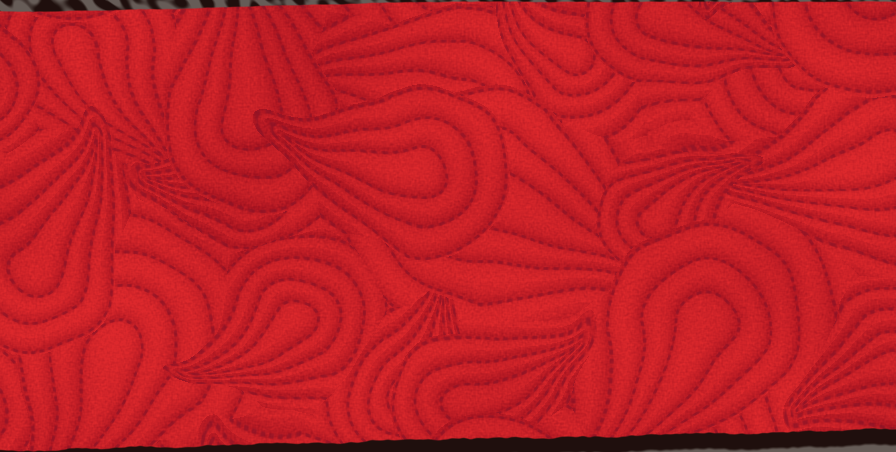
Reproduce this texture procedurally as a WebGL 1 fragment shader.

```glsl
precision highp float;
uniform vec2 u_resolution;

#define CELL 0.35           // spacing of the drop motifs
#define CORE 0.066          // head radius of the innermost drop
#define ECHO 0.074          // gap between echo rows
#define REACH 0.36          // head centre to tip
#define ROWS 2.12           // echo rows that cover the drops below
#define PITCH 0.0225        // stitch length with its gap
#define THREAD 0.0026       // half width of a stitch
#define PUFF 0.016          // softness of the padded relief
#define GRAIN 0.50          // strength of the cloth weave

const vec3 RED = vec3(0.825, 0.143, 0.163);
const vec3 DEEP_RED = vec3(0.665, 0.080, 0.127);
const vec3 STITCH = vec3(0.53, 0.070, 0.150);
const vec3 SHADOW = vec3(0.12, 0.06, 0.05);
const vec3 GREY = vec3(0.40, 0.36, 0.34);
const vec2 LIGHT = vec2(-0.45, 0.89);

vec2 hash2(vec2 p) {
  p = vec2(dot(p, vec2(127.1, 311.7)), dot(p, vec2(269.5, 183.3)));
  return fract(sin(p) * 43758.55);
}

float corner(vec2 cell, vec2 f, vec2 o) {
  return dot(hash2(cell + o) * 2.0 - 1.0, f - o);
}

float gradientNoise(vec2 p) {
  vec2 i = floor(p), f = p - i;
  vec2 u = f * f * (3.0 - 2.0 * f);
  return mix(mix(corner(i, f, vec2(0, 0)), corner(i, f, vec2(1, 0)), u.x),
             mix(corner(i, f, vec2(0, 1)), corner(i, f, vec2(1, 1)), u.x), u.y);
}

// Teardrop rows: x = row level, y = local row gap, z = length along the row
vec3 dropRows(vec2 q, float size, float bend, out vec2 normal) {
  float core = CORE * size, gap = ECHO * size, reach = REACH * size;
  float ahead = clamp(q.y, 0.0, reach * 1.3);
  q.x += bend * ahead * ahead / reach;
  float side = q.x < 0.0 ? -1.0 : 1.0;
  q.x = abs(q.x);
  float slope = core / reach;
  vec2 flank = vec2(sqrt(1.0 - slope * slope), slope);
  float along = dot(q, vec2(-flank.y, flank.x));
  vec2 fromTip = q - vec2(0.0, reach);
  float dist = dot(q, flank) - core;
  normal = flank;
  if (along < 0.0) {
    dist = length(q) - core;
    normal = q / max(length(q), 1e-4);
  } else if (along > flank.x * reach) {
    dist = length(fromTip);
    normal = fromTip / max(dist, 1e-4);
  }
  // Rows crowd together towards the tip
  gap *= mix(0.22, 1.0, min(length(fromTip) / reach, 1.0));
  float level = dist / gap;
  float row = max(floor(level + 0.5), 0.0);
  float turn = along < 0.0 ? atan(q.x, -q.y) : atan(flank.x, -flank.y);
  float arc = (core + row * ECHO * size) * turn + max(along, 0.0);
  normal.x *= side;
  return vec3(level, gap, arc);
}

// Layered drops; open ground follows the closest drop's rows
vec3 quilt(vec2 p, out vec2 normal) {
  vec3 best = vec3(0.0);
  float bestRank = -1e5;
  for (int j = -1; j < 4; j++) {
    for (int i = -1; i < 7; i++) {
      vec2 id = vec2(float(i), float(j));
      vec2 jitter = hash2(id + 7.3), form = hash2(id + 31.7), order = hash2(id + 53.1);
      float size = mix(0.55, 1.1, form.x);
      float angle = 6.2832 * form.y;
      float c = cos(angle), s = sin(angle);
      vec2 d = p - (id + 0.5 + 0.6 * (jitter - 0.5)) * CELL;
      vec2 q = vec2(c * d.x + s * d.y, c * d.y - s * d.x);
      q.y += 0.35 * REACH * size;
      vec2 n;
      vec3 rows = dropRows(q, size, (order.y - 0.5) * 1.3, n);
      float rank = rows.x < ROWS ? 1.0 + order.x : -rows.x;
      if (rank > bestRank) {
        bestRank = rank;
        best = rows;
        normal = vec2(c * n.x - s * n.y, s * n.x + c * n.y);
      }
    }
  }
  return best;
}

void main() {
  vec2 p = gl_FragCoord.xy / u_resolution.y;
  float px = 1.0 / u_resolution.y;
  float across = gl_FragCoord.x / u_resolution.x;

  // Hand-guided wobble of the rows
  vec2 wobble = vec2(gradientNoise(p * 7.0), gradientNoise(p * 7.0 + 40.0));
  vec2 normal;
  vec3 rows = quilt(p + 0.026 * wobble, normal);
  float offset = rows.x - max(floor(rows.x + 0.5), 0.0);
  float seam = abs(offset) * rows.y;

  // Padded relief and woven cloth
  float dip = exp(-seam / PUFF);
  float lit = dot(normal, LIGHT) * sign(offset) * dip * smoothstep(0.0, 0.008, seam);
  float weave = gradientNoise(p * vec2(130.0, 230.0)) + gradientNoise(p * vec2(230.0, 130.0) + 9.0);
  float broad = gradientNoise(p * 2.2 + 3.0) + 0.6 * gradientNoise(p * 5.0 + 17.0);
  float tone = 0.98 - 0.70 * dip - 0.45 * lit + GRAIN * weave + 0.45 * broad;
  vec3 color = mix(DEEP_RED, RED, clamp(tone, -0.15, 1.25));

  // Dashed thread
  float dash = 1.0 - smoothstep(0.12, 0.42, abs(fract(rows.z / PITCH) - 0.5));
  float thread = 1.0 - smoothstep(THREAD - px * 0.5, THREAD + px, seam);
  color = mix(color, STITCH, 0.62 * thread * dash);

  // Striped backing above, dark ragged edge below
  float fray = 0.008 * gradientNoise(vec2(p.x * 14.0, 2.5)) + 0.004 * gradientNoise(vec2(p.x * 60.0, 5.5));
  float top = 1.0 - mix(0.025, 0.004, smoothstep(0.0, 0.55, across)) + 0.3 * fray;
  float bottom = mix(0.004, 0.05, across) + fray;
  float stripe = smoothstep(-0.12, 0.12, gradientNoise(vec2(p.x * 34.0 + p.y * 20.0, p.y * 25.0)));
  color = mix(color, mix(SHADOW, GREY, stripe), smoothstep(top - px, top + px, p.y));
  vec3 under = mix(GREY, SHADOW, smoothstep(-0.004, 0.004, p.y - bottom + 0.035));
  color = mix(under, color, smoothstep(bottom - px, bottom + px, p.y));

  gl_FragColor = vec4(color, 1.0);
}
```
